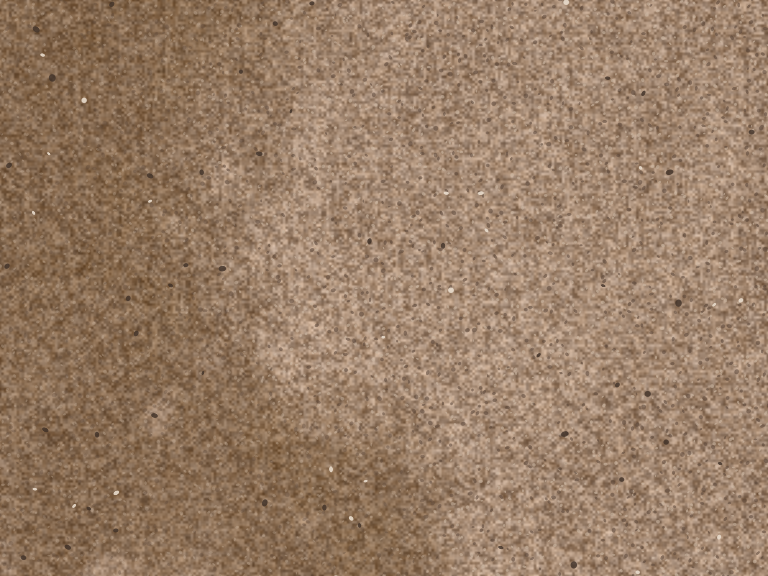
This texture is drawn by a WebGL 1 fragment shader. Its source:

```glsl
precision highp float;
// Weathered sandy concrete with fine grit, small pebbles and a brown damp stain.

uniform vec2 u_resolution;

#define DRY_COLOR vec3(0.645, 0.538, 0.450)
#define STAIN_COLOR vec3(0.550, 0.440, 0.340)
#define OCHRE_COLOR vec3(0.500, 0.385, 0.270)
#define PEBBLE_COLOR vec3(0.350, 0.270, 0.220)
#define QUARTZ_COLOR vec3(0.800, 0.720, 0.640)
#define CHIP_COLOR vec3(0.910, 0.860, 0.800)
#define FINE_GRAIN 225.0
#define COARSE_GRAIN 105.0
#define FINE_CONTRAST 0.26
#define COARSE_CONTRAST 0.17

float hash(vec2 p) {
  return fract(sin(dot(p, vec2(127.1, 311.7))) * 43758.5453);
}

float noise(vec2 p) {
  vec2 cell = floor(p);
  vec2 f = fract(p);
  f = f * f * (3.0 - 2.0 * f);
  float low = mix(hash(cell), hash(cell + vec2(1.0, 0.0)), f.x);
  float high = mix(hash(cell + vec2(0.0, 1.0)), hash(cell + vec2(1.0)), f.x);
  return mix(low, high, f.y);
}

float fbm(vec2 p) {
  float sum = 0.0;
  float weight = 0.5;
  for (int i = 0; i < 5; i++) {
    sum += weight * noise(p);
    p = mat2(1.6, 1.2, -1.2, 1.6) * p + 17.3;
    weight *= 0.5;
  }
  return sum / 0.97;
}

// Coverage of randomly turned oval stones, one candidate per jittered cell
float stones(vec2 p, float cells, float share, float size) {
  vec2 q = p * cells;
  float blur = 0.7 * cells / u_resolution.y;
  float cover = 0.0;
  for (int y = -1; y <= 1; y++) {
    for (int x = -1; x <= 1; x++) {
      vec2 id = floor(q) + vec2(float(x), float(y));
      vec2 jitter = vec2(hash(id + 3.7), hash(id + 9.2));
      vec2 d = q - id - jitter;
      float angle = 6.2832 * hash(id + 21.4);
      float c = cos(angle);
      float s = sin(angle);
      d = mat2(c, s, -s, c) * d;
      d.y *= 1.0 + 0.8 * hash(id + 33.1);
      float radius = size * (0.5 + 0.5 * hash(id + 45.8));
      float present = step(hash(id + 57.6), share);
      float oval = 1.0 - smoothstep(radius - blur, radius + blur, length(d));
      cover = max(cover, present * oval);
    }
  }
  return cover;
}

void main() {
  vec2 p = gl_FragCoord.xy / u_resolution.y;

  // Damp stain on the left, spreading toward the bottom
  float cloud = fbm(p * 4.0 + 5.0);
  float mottle = fbm(p * 13.0 + 40.0);
  float edge = 0.42 + 0.42 * (1.0 - smoothstep(0.0, 0.6, p.y));
  float reach = p.x - edge + 0.45 * (cloud - 0.5) + 0.25 * (mottle - 0.5);
  float stain = 1.0 - smoothstep(-0.16, 0.14, reach);
  float rim = stain * smoothstep(-0.50, -0.12, reach);
  float ochre = rim * smoothstep(0.35, 0.65, mottle);

  // Pale dry blotches inside the lower stain
  float blotch = smoothstep(0.62, 0.76, 0.7 * noise(p * 11.0 + 2.0) + 0.3 * mottle);
  blotch *= stain * (1.0 - smoothstep(0.30, 0.50, p.y));

  vec3 color = mix(DRY_COLOR, STAIN_COLOR, stain);
  color = mix(color, OCHRE_COLOR, 0.6 * ochre);
  color = mix(color, DRY_COLOR, 0.75 * blotch);
  color += 0.09 * (mottle - 0.5) + 0.02 - 0.05 * length(p - vec2(0.75, 0.45));

  // Sandy grit, calmer where it is damp
  float grit = FINE_CONTRAST * (noise(p * FINE_GRAIN) - 0.5);
  grit += COARSE_CONTRAST * (noise(p * COARSE_GRAIN + 70.0) - 0.5);
  color += grit * mix(1.0, 0.75, stain);
  float tint = noise(p * 130.0 + 150.0) - 0.5;
  color += tint * vec3(0.025, 0.0, -0.03);

  // Pebbles, quartz grains and rare white chips
  float clear = 1.0 - 0.45 * stain;
  color = mix(color, QUARTZ_COLOR, 0.60 * clear * stones(p + 2.0, 85.0, 0.30, 0.30));
  color = mix(color, PEBBLE_COLOR, 0.55 * clear * stones(p + 5.0, 62.0, 0.28, 0.28));
  color = mix(color, PEBBLE_COLOR * 0.7, 0.8 * stones(p + 7.0, 22.0, 0.07, 0.15));
  color = mix(color, CHIP_COLOR, 0.9 * stones(p + 9.0, 20.0, 0.07, 0.11));

  gl_FragColor = vec4(clamp(color, 0.0, 1.0), 1.0);
}
```
